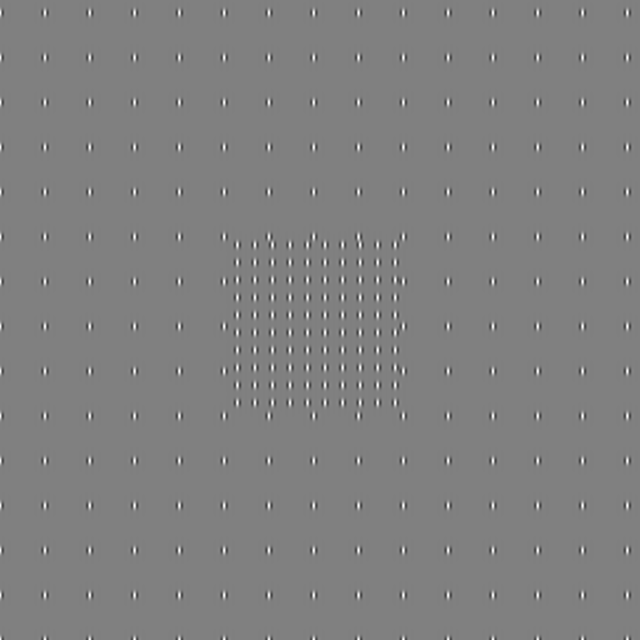
Reproduce this pattern procedurally as a three.js fragment shader.

```glsl
varying vec2 vUv;

// Vertical wavelet: bright core, dark flanks, Gaussian falloff
float gaborPatch(vec2 offset) {
  float envelope = exp(-dot(offset, offset) / (2.0 * 0.0038 * 0.0038));
  return envelope * cos(6.28319 * offset.x / 0.0098);
}

// Wide lattice with its central 3 by 3 patches left out
float coarseLattice(vec2 p) {
  vec2 cell = floor(p / 0.07 + 0.5);
  vec2 fromCenter = abs(cell - 7.0);
  float outsideGap = step(1.5, max(fromCenter.x, fromCenter.y));
  return outsideGap * gaborPatch(p - cell * 0.07);
}

// Dense 10 by 10 lattice filling the gap
float fineLattice(vec2 p) {
  vec2 local = p - 0.3707;
  vec2 cell = clamp(floor(local / 0.0274 + 0.5), 0.0, 9.0);
  return gaborPatch(local - cell * 0.0274);
}

void main() {
  vec2 p = vUv - vec2(0.0003, 0.0);
  float contrast = coarseLattice(p) + fineLattice(p);
  float luminance = clamp(0.5 + 0.5 * contrast, 0.0, 1.0);
  gl_FragColor = vec4(vec3(luminance), 1.0);
}
```
